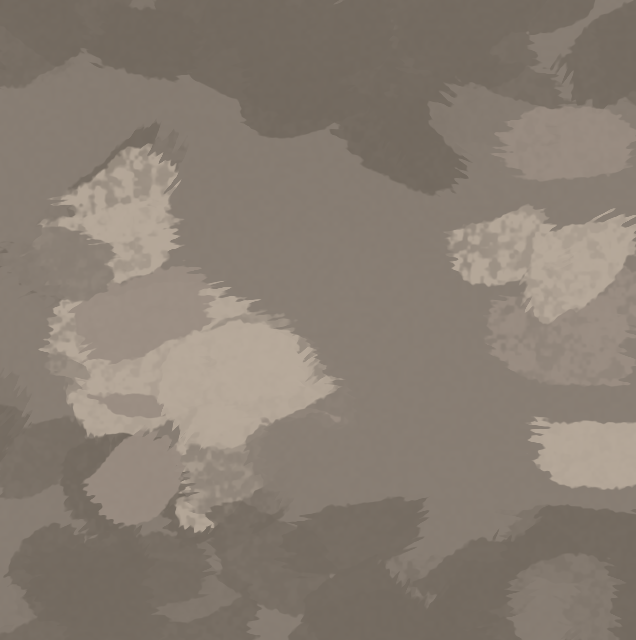
Reproduce this pattern procedurally as a Shadertoy shader.

```glsl
// Muted taupe underpainting with clustered, ragged dry-brush dabs in dark and light tones.

const vec3 GROUND = vec3(0.530, 0.490, 0.450);
const vec3 SHADE  = vec3(0.452, 0.416, 0.376);
const vec3 BLUSH  = vec3(0.600, 0.550, 0.507);
const vec3 CREAM  = vec3(0.712, 0.660, 0.602);

const int   LAYERS       = 4;
const float CELL         = 0.22;   // spacing of dabs, in canvas heights
const float DARK_CHANCE  = 0.82;   // share of dark dabs inside shaded zones
const float LIGHT_CHANCE = 0.68;   // share of light dabs inside lit zones
const float WOBBLE       = 0.030;  // large outline irregularity
const float RAGGED       = 0.011;  // fine outline irregularity
const float BRISTLE      = 0.020;  // streaks at the dab ends
const float EDGE         = 0.0014; // edge softness

float hash(vec2 p) {
    vec3 q = fract(p.xyx * 0.1031);
    q += dot(q, q.yzx + 33.33);
    return fract((q.x + q.y) * q.z);
}

vec3 hash3(vec3 p) {
    p = fract(p * vec3(0.1031, 0.1030, 0.0973));
    p += dot(p, p.yxz + 33.33);
    return fract((p.xxy + p.yxx) * p.zyx);
}

float noise(vec2 p) {
    vec2 i = floor(p), f = fract(p);
    f = f * f * (3.0 - 2.0 * f);
    return mix(mix(hash(i), hash(i + vec2(1, 0)), f.x),
               mix(hash(i + vec2(0, 1)), hash(i + vec2(1, 1)), f.x), f.y);
}

// Shaded zones hug the top and bottom of the canvas.
float shadeZone(vec2 p) {
    float z = 2.0 * abs(p.y - 0.5) - 0.5 + 0.9 * (noise(p * 3.5 + 17.0) - 0.5);
    return smoothstep(-0.02, 0.16, z);
}

// Lit zones form two islands, left of centre and at the right edge.
float lightZone(vec2 p) {
    float island = 0.5 + 0.5 * cos(6.2832 * (p.x - 0.28) / 0.65);
    float z = island - 1.5 * abs(p.y - 0.53) + 0.4 * (noise(p * 5.0 + 41.0) - 0.5);
    return smoothstep(0.38, 0.52, z);
}

// Signed distance to a bent, sheared superellipse with a worn outline.
float dabDistance(vec2 q, vec2 size, vec3 rnd, vec2 outline) {
    q.x += (rnd.x - 0.5) * 0.9 * q.y;
    q.y += (rnd.y - 0.5) * 5.0 * q.x * q.x;
    vec2 a = abs(q / size);
    float d = (pow(pow(a.x, 2.8) + pow(a.y, 2.8), 1.0 / 2.8) - 1.0) * size.y;
    float streak = noise(vec2(q.x * 18.0, q.y * 190.0) + rnd.xy * 50.0) - 0.5;
    d += streak * BRISTLE * smoothstep(0.45, 1.0, a.x);
    return d + outline.x * WOBBLE + outline.y * RAGGED;
}

vec3 paintLayer(vec3 col, vec2 p, float layer, float px) {
    float scale = mix(1.25, 0.78, layer / float(LAYERS - 1));
    float cell = CELL * scale;
    vec2 shift = vec2(0.37, 0.61) * layer;
    vec2 home = floor(p / cell + shift);

    // Noise shared by every dab of this layer
    vec2 s = p + layer * 3.7;
    vec2 outline = vec2(noise(s * 13.0), 0.6 * noise(s * 75.0) + 0.4 * noise(s * 160.0)) - 0.5;
    float mottle = 0.6 * noise(s * 70.0) + 0.4 * noise(s * 150.0);

    for (int j = -1; j <= 1; j++)
    for (int i = -1; i <= 1; i++) {
        vec2 id = home + vec2(i, j);
        vec3 place = hash3(vec3(id + 20.0, layer * 7.0 + 3.0));
        vec3 form  = hash3(vec3(id + 60.0, layer * 11.0 + 29.0));
        vec3 paint = hash3(vec3(id + 90.0, layer * 13.0 + 71.0));
        vec2 centre = (id + 0.5 + (place.xy - 0.5) * 0.65 - shift) * cell;

        // Choose the paint from the zone under the dab
        float lightShare = LIGHT_CHANCE * lightZone(centre);
        float darkShare = DARK_CHANCE * shadeZone(centre);
        vec3 tone = GROUND;
        float opacity = mix(0.55, 0.95, paint.y);
        float dryness = 0.5 * paint.z;
        if (paint.x < lightShare) {
            tone = paint.y < 0.5 ? CREAM : BLUSH;
            opacity = 0.96;
            dryness = 0.75 * paint.z * paint.z;
        } else if (paint.x > 1.0 - darkShare) {
            tone = SHADE;
            opacity = mix(0.75, 1.0, paint.y);
            dryness = 0.2 * paint.z;
        }

        // Place, turn and shape the dab
        float angle = mix(-0.40, 0.80, place.z);
        float c = cos(angle), n = sin(angle);
        vec2 q = mat2(c, -n, n, c) * (p - centre);
        vec2 size = scale * vec2(mix(0.085, 0.145, form.z), mix(0.055, 0.085, form.x));
        float d = dabDistance(q, size, form, outline);

        // Paint thins out toward the trailing end
        float body = 1.0 - smoothstep(-EDGE - px, EDGE + px, d);
        float wear = dryness * (0.8 + 0.5 * smoothstep(-0.2, 1.0, -q.x / size.x));
        float cover = mix(1.0, smoothstep(0.30, 0.62, mottle), clamp(wear, 0.0, 1.0));
        col = mix(col, tone, body * opacity * cover);
    }
    return col;
}

void mainImage(out vec4 fragColor, in vec2 fragCoord) {
    vec2 p = fragCoord / iResolution.y;
    float px = 0.5 / iResolution.y;
    vec3 col = GROUND;
    for (int k = 0; k < LAYERS; k++) col = paintLayer(col, p, float(k), px);

    // Faint unevenness of the dried paint
    col += 0.010 * (noise(p * 4.0) - 0.5) + 0.008 * (noise(p * 120.0) - 0.5);
    fragColor = vec4(col, 1.0);
}
```
